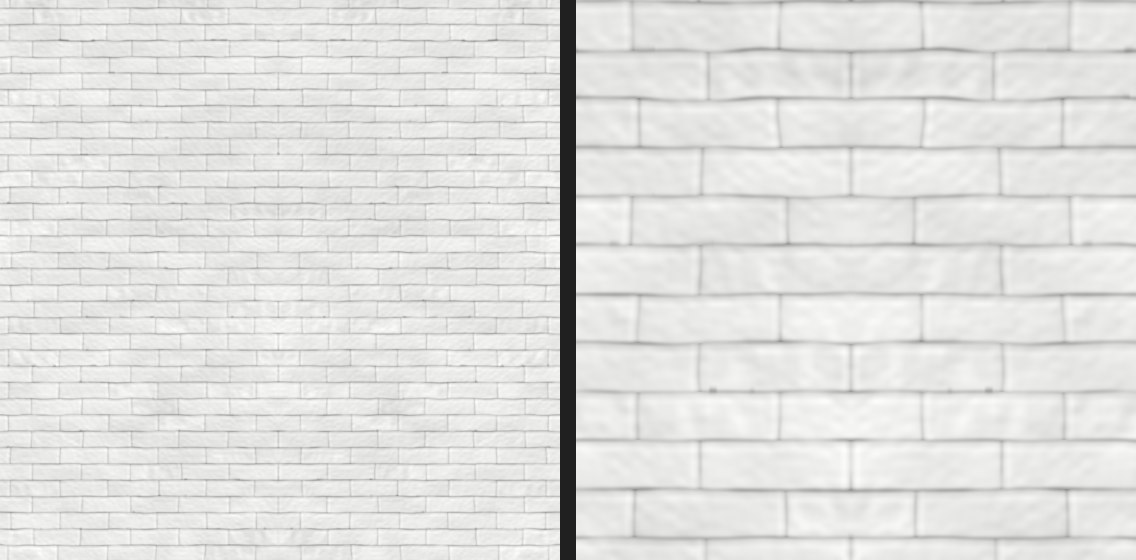
Left: the whole. Right: its middle third, enlarged.
Write a Shadertoy shader that draws this texture.

```glsl
// White-painted running-bond brick wall, mirrored about a vertical axis near the centre.

// Layout, in canvas units
const float MIRROR_X = 0.497;       // axis of symmetry
const float FIRST_BED = 0.0145;     // highest bed joint, measured from the top
const float ROW_HEIGHT = 0.02906;
const float BRICK_LENGTH = 0.0878;
const float EVEN_SHIFT = 0.54;      // bond offset of even rows, in bricks
const float JOINT_JITTER = 0.07;    // in bricks
const float BRIDGED_SHARE = 0.4;    // odd rows without a joint on the axis
const float WOBBLE = 0.0022;

// Line widths and strengths
const float BED_WIDTH = 0.0014;
const float SIDE_WIDTH = 0.0013;
const float MORTAR_WIDTH = 0.0032;
const float BED_SHADE = 0.19;
const float SIDE_SHADE = 0.09;
const float MORTAR_SHADE = 0.035;
const float EDGE_LIGHT = 0.028;

// Paint
const float FACE_TONE = 0.913;
const float BRICK_VARIATION = 0.024;
const float GRAIN = 0.03;
const float PATCHES = 0.05;         // blotches about a brick in size
const float CLOUDS = 0.045;         // drift across many bricks
const float GREY_BAND = 0.014;      // duller paint in the upper wall
const float RELIEF = 0.045;
const float DENT_DEPTH = 0.17;
const float DENT_SHARE = 0.17;
const vec3 PAINT_TINT = vec3(1.0, 1.0, 0.991);
const vec2 LIGHT_STEP = vec2(-0.0016, 0.0026);

float hash(vec2 p) {
    return fract(sin(dot(p, vec2(127.1, 311.7))) * 43758.5453);
}

float noise(vec2 p) {
    vec2 cell = floor(p), f = fract(p);
    f = f * f * (3.0 - 2.0 * f);
    return mix(mix(hash(cell), hash(cell + vec2(1, 0)), f.x),
               mix(hash(cell + vec2(0, 1)), hash(cell + vec2(1, 1)), f.x), f.y);
}

// Soft line of the given half width
float band(float dist, float width) {
    return exp(-dist * dist / (width * width));
}

// Position of joint k along its row, in bricks
float jointAt(float row, float k, float isEven) {
    if (k == 0.0 && isEven < 0.5)
        return hash(vec2(row, 91.0)) < BRIDGED_SHARE ? -1.0 : 0.0;
    return k + JOINT_JITTER * (hash(vec2(row, k)) - 0.5);
}

// Brightness change from a noise surface lit from above
float slopeLight(vec2 p, vec2 scale) {
    return noise(p * scale) - noise((p + LIGHT_STEP) * scale);
}

float wallTone(vec2 uv) {
    vec2 p = vec2(abs(uv.x - MIRROR_X), uv.y);
    vec2 sway = vec2(noise(p * 45.0), noise(p * 38.0 + 17.0)) - 0.5;
    sway.x *= smoothstep(0.0, 0.02, p.x);
    vec2 q = p + WOBBLE * sway;

    // Signed distance below the nearest bed joint
    float rows = (1.0 - FIRST_BED - q.y) / ROW_HEIGHT + 1.0;
    float row = floor(rows);
    float bedIndex = floor(rows + 0.5);
    float bed = (rows - bedIndex) * ROW_HEIGHT;

    // Signed distance past the nearest upright joint
    float isEven = 1.0 - mod(row, 2.0);
    float along = q.x / BRICK_LENGTH + EVEN_SHIFT * isEven;
    float k = floor(along + 0.5);
    float side = (along - jointAt(row, k, isEven)) * BRICK_LENGTH;
    vec2 brick = vec2(side > 0.0 ? k : k - 1.0, row);

    // Brick face: own tone, blotches, streaky grain and brushed relief
    float tone = FACE_TONE + BRICK_VARIATION * (hash(brick + 5.3) - 0.5);
    tone += PATCHES * (noise(p * vec2(24.0, 46.0) + 9.0) - 0.5);
    tone += CLOUDS * (0.6 * noise(p * 6.0 + 3.0) + 0.4 * noise(p * 13.0 + 5.0) - 0.5);
    tone -= GREY_BAND * (band(uv.y - 0.74, 0.2) * band(p.x, 0.4) - 0.3);
    tone += GRAIN * (0.5 * noise(p * vec2(110.0, 210.0)) + 0.5 * noise(p * 65.0) - 0.5);
    tone += RELIEF * slopeLight(p, vec2(150.0, 190.0));

    // Worn bricks carry deeper dents, more of them low on the wall
    float worn = step(hash(brick + 31.7), DENT_SHARE * (1.35 - 0.7 * uv.y));
    float inner = smoothstep(0.001, 0.006, min(abs(bed), abs(side)));
    tone += DENT_DEPTH * worn * inner * slopeLight(p + 7.0, vec2(95.0, 62.0));

    // Bed joint: broken shadow under the brick, mortar, lit upper edge
    float wear = mix(0.3, 1.25, noise(vec2(p.x * 48.0, bedIndex * 7.3)));
    tone -= BED_SHADE * wear * band(bed, BED_WIDTH);
    tone -= MORTAR_SHADE * band(bed - 0.0015, MORTAR_WIDTH);
    tone += EDGE_LIGHT * band(bed - 0.0055, 0.0022);

    // Upright joint: fainter shadow, with light on one side
    float fade = mix(0.3, 1.2, noise(vec2(k * 5.7 + row * 3.1, p.y * 90.0)));
    tone -= SIDE_SHADE * fade * band(side, SIDE_WIDTH);
    tone -= MORTAR_SHADE * 0.7 * band(side, MORTAR_WIDTH);
    tone += EDGE_LIGHT * band(side - 0.004, 0.002);

    // Rare chips along the bed joints
    float chip = smoothstep(0.84, 0.98, noise(vec2(p.x * 85.0, bedIndex * 3.7 + 40.0)));
    return tone - 0.14 * chip * band(bed + 0.001, 0.002);
}

void mainImage(out vec4 fragColor, in vec2 fragCoord) {
    // Four samples per pixel smooth the thin lines
    float tone = 0.0;
    for (int i = 0; i < 4; i++) {
        vec2 offset = vec2(i % 2, i / 2) * 0.5 - 0.25;
        tone += 0.25 * wallTone((fragCoord + offset) / iResolution.xy);
    }
    fragColor = vec4(clamp(tone * PAINT_TINT, 0.0, 1.0), 1.0);
}
```
